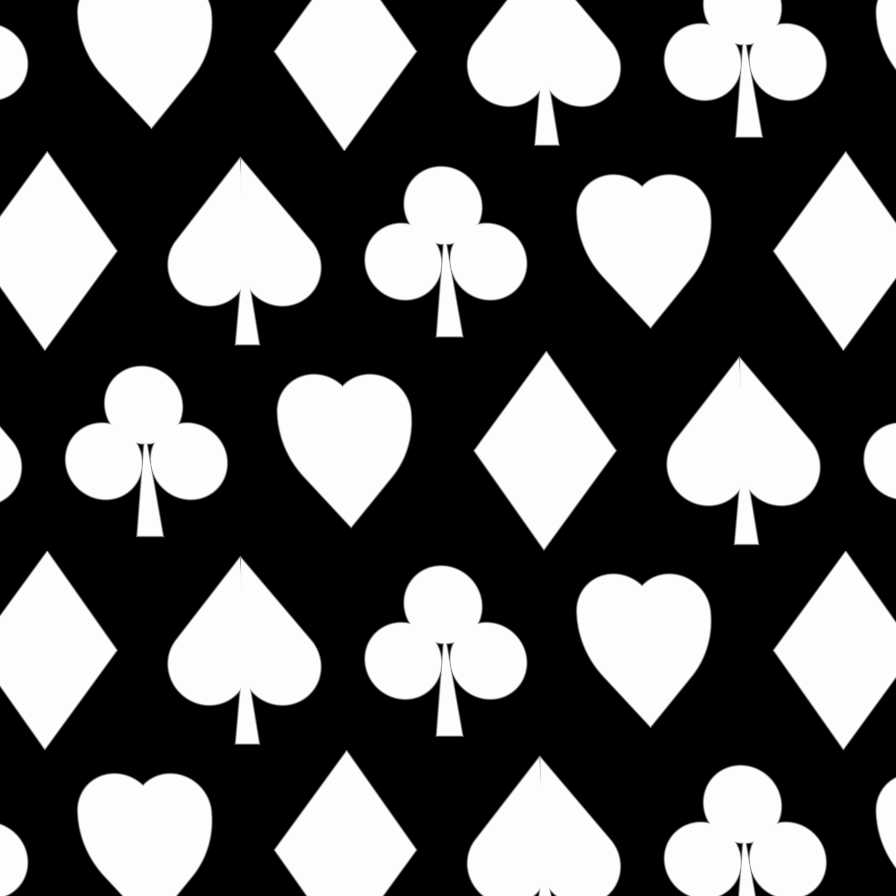
Give the GLSL for this pattern, as a Shadertoy shader.

```glsl
// White hearts, diamonds, spades and clubs on black in staggered rows.
// Each cell picks its suit from its row and column; the suits are signed
// distances built from circles, teardrops and flared stems, each leaning a little.

const vec3 INK = vec3(0.0);
const vec3 PAPER = vec3(0.993);
const float PITCH = 0.2228;               // cell size, canvas units
const vec2 ORIGIN = vec2(0.1628, 0.0514); // centre of the first heart
const float EDGE = 0.0016;                // half width of the soft edge, canvas units

// Horizontal slant of each suit, in x per unit of y
const float HEART_LEAN = 0.060;
const float DIAMOND_LEAN = -0.012;
const float SPADE_LEAN = 0.038;
const float CLUB_LEAN = 0.050;

// Sizes below are fractions of a cell
const vec2 DIAMOND_HALF = vec2(0.357, 0.4985);
const float STEM_FLARE = 0.125;

vec2 slant(vec2 p, float lean) {
    return vec2(p.x + lean * p.y, p.y);
}

float circle(vec2 p, vec2 center, float radius) {
    return length(p - center) - radius;
}

// Convex hull of a circle and a point
float teardrop(vec2 p, vec2 center, float radius, vec2 tip) {
    vec2 axis = tip - center;
    float reach = length(axis);
    axis /= reach;
    p -= center;
    vec2 q = vec2(abs(axis.x * p.y - axis.y * p.x), dot(p, axis));
    float s = radius / reach;
    float c = sqrt(1.0 - s * s);
    float along = dot(q, vec2(-s, c));
    if (along < 0.0) return length(q) - radius;
    if (along > c * reach) return length(q - vec2(0.0, reach));
    return dot(q, vec2(c, s)) - radius;
}

// Stem that widens towards its flat foot
float stem(vec2 p, float foot, float footHalf, float top) {
    float side = abs(p.x) - footHalf + STEM_FLARE * (p.y - foot);
    return max(side, max(foot - p.y, p.y - top));
}

float heart(vec2 p) {
    p = slant(p, HEART_LEAN) - vec2(0.005, 0.0);
    p.x = abs(p.x);
    float lobe = circle(p, vec2(0.140, 0.187), 0.196);
    float body = teardrop(p, vec2(-0.1315, 0.175), 0.4676, vec2(0.0, -0.386));
    return min(lobe, max(body, p.y - 0.187));
}

float diamond(vec2 p) {
    p = abs(slant(p, DIAMOND_LEAN));
    vec2 normal = normalize(DIAMOND_HALF.yx);
    return dot(p - vec2(DIAMOND_HALF.x, 0.0), normal);
}

float spade(vec2 p) {
    p = slant(p, SPADE_LEAN) + vec2(0.009, 0.0);
    p.x = abs(p.x);
    float blade = teardrop(p, vec2(0.183, -0.075), 0.201, vec2(0.0, 0.470));
    return min(blade, stem(p, -0.470, 0.061, -0.05));
}

float club(vec2 p) {
    p = slant(p, CLUB_LEAN);
    p.x = abs(p.x);
    float leaves = min(circle(p, vec2(0.0, 0.228), 0.196),
                       circle(p, vec2(0.213, -0.053), 0.193));
    return min(leaves, stem(p, -0.430, 0.067, 0.10));
}

void mainImage(out vec4 fragColor, in vec2 fragCoord) {
    vec2 grid = (fragCoord / iResolution.y - ORIGIN) / PITCH;

    // Odd rows shift left by half a cell
    float row = floor(grid.y + 0.5);
    float odd = mod(row, 2.0);
    grid.x += 0.5 * odd;
    float column = floor(grid.x + 0.5);
    vec2 p = grid - vec2(column, row);

    // Suit order along a row; the starting suit repeats every four rows
    float start = odd > 0.5 ? 1.0 : 1.5 * mod(row, 4.0);
    float suit = mod(column + start, 4.0);
    float d = suit < 0.5 ? heart(p)
            : suit < 1.5 ? diamond(p)
            : suit < 2.5 ? spade(p)
            : club(p);

    float soft = max(EDGE, 0.75 / iResolution.y);
    float fill = 1.0 - smoothstep(-soft, soft, d * PITCH);
    fragColor = vec4(mix(INK, PAPER, fill), 1.0);
}
```
